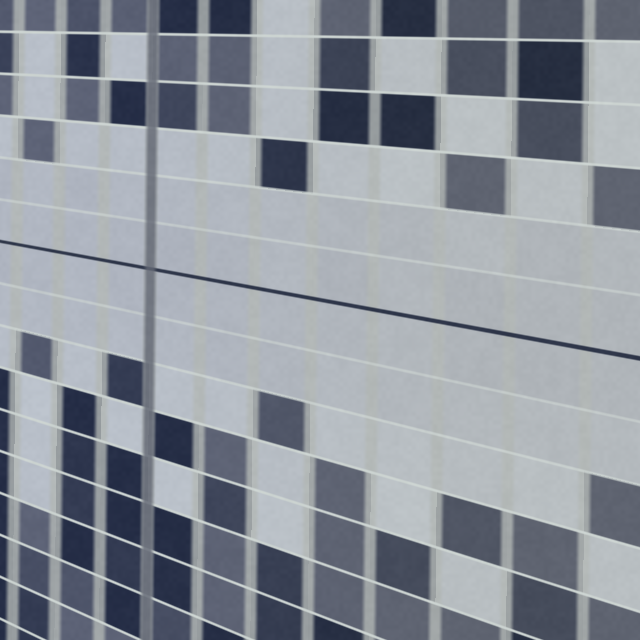
Give the GLSL for this pattern, as a three.js fragment shader.

```glsl
// Mosaic wall in perspective: pale tiles that turn to dark ones away from a level seam.
// A projective map gives column and row coordinates; a golden-ratio sequence spreads the
// dark tiles in each row, and hashes vary their tones. Joints and two dark seams go on top.
varying vec2 vUv;

// Perspective grid, in canvas units
const float COL_START = 0.026;
const float COL_WIDTH = 0.0638;
const float COL_SHRINK = 0.0284;
const float COL_TILT = 0.011;
const vec2 ROW_START = vec2(0.0495, 0.0156);  // offset at left, growth to the right
const vec2 ROW_HEIGHT = vec2(0.0655, 0.0335); // height at left, growth to the right

// Joints and seams
const float SEAM_ROW = 5.0;
const float SEAM_COL = 3.0;
const float ROW_JOINT = 0.0021;
const float COL_JOINT = 0.0092;
const float ROW_SEAM = 0.0030;
const float COL_SEAM = 0.0080;
const float SOFT = 0.0017;
const float COL_SOFT = 0.0045;

// Dark tiles in the four rows from sparse to dense: share, and phase on either side
const float GOLDEN = 0.618034;
const vec4 DARK_SHARE = vec4(0.28, 0.64, 0.62, 0.94);
const vec4 PHASE_ABOVE = vec4(0.93, 0.23, 0.35, 0.12);
const vec4 PHASE_BELOW = vec4(0.97, 0.35, 0.15, 0.04);

// Colours
const vec3 PALE = vec3(0.68, 0.70, 0.72);
const vec3 BRIGHT = vec3(0.74, 0.765, 0.775);
const vec3 NAVY = vec3(0.15, 0.18, 0.25);
const vec3 SLATE = vec3(0.37, 0.39, 0.44);
const vec3 GROUT = vec3(0.70, 0.72, 0.71);
const vec3 ROW_LINE = vec3(0.80, 0.83, 0.82);
const vec3 ROW_SEAM_COLOR = vec3(0.15, 0.18, 0.26);
const vec3 COL_SEAM_COLOR = vec3(0.38, 0.40, 0.45);
const vec3 COOL_TINT = vec3(-0.005, -0.002, 0.025);
const float GRAIN = 0.03;

float hash(vec2 p) {
  vec3 q = fract(vec3(p.xyx) * 0.1031);
  q += dot(q, q.yzx + 33.33);
  return fract((q.x + q.y) * q.z);
}

float noise(vec2 p) {
  vec2 i = floor(p);
  vec2 f = fract(p);
  f = f * f * (3.0 - 2.0 * f);
  return mix(mix(hash(i), hash(i + vec2(1.0, 0.0)), f.x),
             mix(hash(i + vec2(0.0, 1.0)), hash(i + vec2(1.0, 1.0)), f.x), f.y);
}

// Coverage of a line of given half width at distance d
float stroke(float d, float halfWidth, float soft) {
  return 1.0 - smoothstep(halfWidth - soft, halfWidth + soft, abs(d));
}

// 1 for a dark tile, 0 for a pale one; ring counts rows away from the seam
float isDark(vec2 cell, float ring) {
  vec4 pick = vec4(equal(vec4(ring), vec4(2.0, 3.0, 4.0, 5.0)));
  vec4 phases = cell.y < SEAM_ROW ? PHASE_ABOVE : PHASE_BELOW;
  float share = ring > 5.5 ? 1.1 : dot(pick, DARK_SHARE);
  float order = fract(cell.x * GOLDEN - dot(pick, phases));
  return 1.0 - step(share, order);
}

vec3 tileColor(vec2 cell, float ring) {
  float tone = hash(cell + 23.0);
  float sparse = 1.0 - smoothstep(2.0, 4.0, ring);
  vec3 dark = mix(NAVY, SLATE, smoothstep(0.4, 0.85, tone + 0.25 * sparse));
  vec3 pale = mix(PALE, BRIGHT, 0.65 * smoothstep(0.5, 2.5, ring) + 0.35 * tone);
  return mix(pale, dark, isDark(cell, ring));
}

void main() {
  vec2 p = vec2(vUv.x, 1.0 - vUv.y);

  // Grid coordinates and local cell size
  float along = p.x - COL_START + COL_TILT * (p.y - 0.39);
  float col = along / (COL_WIDTH + COL_SHRINK * along);
  float shrink = 1.0 - COL_SHRINK * col;
  float rowHeight = ROW_HEIGHT.x + ROW_HEIGHT.y * p.x;
  float row = (p.y - ROW_START.x - ROW_START.y * p.x) / rowHeight;
  vec2 grid = vec2(col, row);
  vec2 size = vec2(COL_WIDTH / (shrink * shrink), rowHeight);

  // Tiles, with a cooler cast at the left
  vec2 cell = floor(grid);
  float ring = abs(cell.y + 0.5 - SEAM_ROW) - 0.5;
  vec3 color = tileColor(cell, ring);
  color += COOL_TINT * (1.0 - smoothstep(0.1, 0.8, p.x));

  // Joints: soft upright ones, crisp level ones
  vec2 nearest = floor(grid + 0.5);
  vec2 joint = (grid - nearest) * size;
  vec3 grout = mix(GROUT, color, 0.2);
  color = mix(color, grout, stroke(joint.x, COL_JOINT, COL_SOFT));
  float crisp = mix(0.65, 1.0, smoothstep(1.0, 3.0, abs(nearest.y - SEAM_ROW)));
  color = mix(color, ROW_LINE, crisp * stroke(joint.y, ROW_JOINT, SOFT));

  // Seams between panels
  float levelSeam = (row - SEAM_ROW) * size.y;
  float uprightSeam = (col - SEAM_COL) * size.x;
  float seamWidth = ROW_SEAM * mix(0.8, 1.2, p.x);
  color = mix(color, ROW_SEAM_COLOR, 0.95 * stroke(levelSeam, seamWidth, SOFT));
  color = mix(color, COL_SEAM_COLOR, 0.8 * stroke(uprightSeam, COL_SEAM, COL_SOFT));

  // Fine mottling
  color += GRAIN * (0.6 * noise(p * 150.0) + 0.4 * noise(p * 45.0) - 0.5);
  gl_FragColor = vec4(color, 1.0);
}
```
